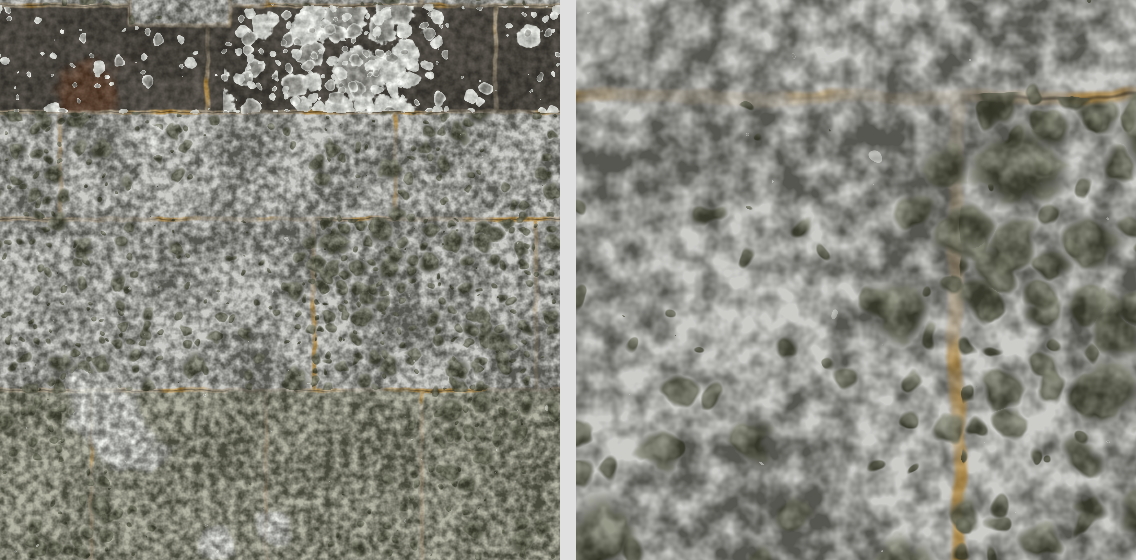
Left, the full canvas; right, a detail of the centre.
Reproduce this texture procedurally as a WebGL 2 fragment shader.

```glsl
#version 300 es
precision highp float;

uniform vec2 u_resolution;
out vec4 outColor;

// Layout, in canvas units from the lower left
const float COURSE[4] = float[4](0.303, 0.609, 0.800, 0.990);
const vec3 JOINTS[4] = vec3[4](vec3(0.163, 0.475, 0.753), vec3(0.560, 0.957, 0.957),
                               vec3(0.108, 0.706, 0.706), vec3(0.370, 0.885, 0.885));
const vec2 NOTCH_CENTRE = vec2(0.32, 1.0);
const vec2 NOTCH_HALF = vec2(0.09, 0.045);
const float JOINT_WIDTH = 0.006;
const float EDGE = 0.004;
const vec3 PALE_PATCH[4] = vec3[4](vec3(0.19, 0.25, 0.07), vec3(0.39, 0.03, 0.03),
                                   vec3(0.28, 0.76, 0.04), vec3(0.49, 0.07, 0.03));
const vec3 RUST_PATCH = vec3(0.17, 0.84, 0.06);

// Colours
const vec3 STONE_DARK = vec3(0.34, 0.34, 0.32);
const vec3 STONE_PALE = vec3(0.80, 0.80, 0.79);
const vec3 SOOT_DARK = vec3(0.20, 0.19, 0.17);
const vec3 SOOT_PALE = vec3(0.40, 0.38, 0.35);
const vec3 RUST = vec3(0.38, 0.25, 0.17);
const vec3 MOSS_DARK = vec3(0.19, 0.20, 0.14);
const vec3 MOSS_PALE = vec3(0.55, 0.56, 0.49);
const vec3 CARPET_DARK = vec3(0.27, 0.28, 0.22);
const vec3 CARPET_PALE = vec3(0.69, 0.69, 0.62);
const vec3 LICHEN_GREY = vec3(0.58, 0.58, 0.56);
const vec3 LICHEN_WHITE = vec3(0.83, 0.84, 0.82);
const vec3 MORTAR = vec3(0.62, 0.57, 0.48);
const vec3 OCHRE = vec3(0.70, 0.52, 0.20);

vec3 random3(vec2 cell, float seed) {
    uvec3 v = uvec3(ivec3(vec3(cell, seed))) * 1664525u + 1013904223u;
    for (int k = 0; k < 2; k++) {
        v.x += v.y * v.z; v.y += v.z * v.x; v.z += v.x * v.y;
        v ^= v >> 16u;
    }
    return vec3(v) / 4294967295.0;
}

// Gradient noise that wraps at the canvas border
float gradientNoise(vec2 uv, float freq, float seed) {
    vec2 i = floor(uv * freq), f = fract(uv * freq);
    vec2 u = f * f * f * (f * (f * 6.0 - 15.0) + 10.0);
    float sum = 0.0;
    for (int k = 0; k < 4; k++) {
        vec2 corner = vec2(k & 1, k >> 1);
        float angle = 6.2832 * random3(mod(i + corner, freq), seed).x;
        vec2 w = mix(1.0 - u, u, corner);
        sum += w.x * w.y * dot(vec2(cos(angle), sin(angle)), f - corner);
    }
    return sum * 1.4;
}

float fbm(vec2 uv, float freq, int octaves, float seed) {
    float sum = 0.0, amp = 0.5;
    for (int k = 0; k < octaves; k++, freq *= 2.0, amp *= 0.5)
        sum += amp * gradientNoise(uv, freq, seed + float(k));
    return sum;
}

// Scattered blobs: x = depth inside, y = height on the blob, z = random id
vec3 scatter(vec2 uv, float freq, float density, float seed) {
    vec2 p = uv * freq, base = floor(p);
    vec3 best = vec3(-1.0, 0.0, 0.0);
    for (int k = 0; k < 9; k++) {
        vec2 cell = base + vec2(k % 3 - 1, k / 3 - 1);
        vec3 r = random3(mod(cell, freq), seed);
        vec3 r2 = random3(mod(cell, freq), seed + 50.0);
        float radius = mix(0.2, 0.7, r.z * r.z) * smoothstep(0.0, 0.15, density - r2.x);
        vec2 d = (p - cell - 0.2 - 0.6 * r.xy) / max(radius, 0.001);
        float inside = 1.0 - length(d);
        if (inside > best.x) best = vec3(inside, d.y, r2.y);
    }
    return best;
}

float band(float x, float a, float b) {
    return smoothstep(a - EDGE, a + EDGE, x) - smoothstep(b - EDGE, b + EDGE, x);
}

float patchMask(vec2 uv, vec3 spot, float rough) {
    return smoothstep(1.3, 0.6, length(uv - spot.xy) / spot.z + rough);
}

void main() {
    vec2 uv = gl_FragCoord.xy / u_resolution;
    float grain = fbm(uv, 64.0, 3, 1.0);
    float coarse = fbm(uv, 8.0, 4, 11.0);
    float broad = fbm(uv, 4.0, 3, 21.0);
    vec2 wobble = vec2(fbm(uv, 24.0, 3, 31.0), fbm(uv, 24.0, 3, 41.0));
    vec2 q = uv + 0.006 * wobble;

    // Courses, notch and joint distances
    vec2 b = abs(q - NOTCH_CENTRE) - NOTCH_HALF;
    float notch = length(max(b, 0.0)) + min(max(b.x, b.y), 0.0);
    int row = 0;
    float bed = 1.0;
    for (int k = 0; k < 4; k++) {
        bed = min(bed, abs(q.y - COURSE[k]));
        if (q.y > COURSE[k]) row = (k + 1) % 4;
    }
    bed = notch < 0.0 ? -notch : min(bed, notch);
    vec3 side = abs(fract(q.x - JOINTS[row] + 0.5) - 0.5);
    float upright = notch < 0.0 ? 1.0 : min(side.x, min(side.y, side.z));
    float soot = band(q.y, COURSE[2], COURSE[3]) * smoothstep(-EDGE, EDGE, notch);
    float carpet = band(q.y, -1.0, COURSE[0]);
    float middle = band(q.y, COURSE[0], COURSE[1]);

    // Weathered stone
    vec3 color = mix(STONE_DARK, STONE_PALE, clamp(0.53 + 0.8 * coarse + 1.3 * grain, 0.0, 1.0));
    vec3 dark = mix(SOOT_DARK, SOOT_PALE, clamp(0.4 + 0.5 * coarse + 0.9 * grain, 0.0, 1.0));
    dark = mix(dark, RUST + 0.2 * grain, 0.7 * patchMask(uv, RUST_PATCH, 2.0 * coarse));
    color = mix(color, dark, soot);

    // Mortar with ochre growth and a fine shadow line
    float worn = smoothstep(-0.3, 0.15, broad + coarse);
    float mortar = smoothstep(JOINT_WIDTH, 0.3 * JOINT_WIDTH, min(bed, upright)) * mix(0.4, 0.9, worn);
    vec3 mortarColor = mix(MORTAR, OCHRE, 0.75 * smoothstep(0.08, 0.3, coarse - 0.4 * broad));
    color = mix(color, mortarColor + 0.35 * grain, mortar);
    color *= 1.0 - 0.35 * smoothstep(0.002, 0.0, bed) * worn;

    // Moss carpet below, tufts above
    float pale = 0.0;
    for (int k = 0; k < 4; k++) pale = max(pale, patchMask(uv, PALE_PATCH[k], 2.5 * coarse));
    vec3 felt = mix(CARPET_DARK, CARPET_PALE, clamp(0.5 + 0.5 * coarse + 1.3 * grain, 0.0, 1.0));
    color = mix(color, felt, carpet * 0.85 * (1.0 - pale) * (1.0 - 0.8 * mortar));
    float lush = 0.36 + 0.9 * broad + 0.4 * middle * band(uv.x, JOINTS[1].x, JOINTS[1].y);
    lush += 0.2 * (1.0 - middle) * cos(6.2832 * uv.x) - 0.15 * carpet;
    lush *= (1.0 - soot) * (1.0 - pale);
    for (int k = 0; k < 2; k++) {
        vec3 tuft = scatter(uv + 0.014 * wobble, k == 0 ? 24.0 : 40.0, lush, 61.0 + float(k));
        vec3 moss = mix(MOSS_DARK, MOSS_PALE, clamp(0.36 + 0.25 * tuft.y + 1.2 * grain, 0.0, 1.0));
        color = mix(color, moss, 0.85 * smoothstep(0.0, 0.4, tuft.x + 0.6 * grain));
    }
    color = mix(color, LICHEN_WHITE * (0.88 + 0.7 * grain), 0.65 * pale);

    // Lichen discs, some ringed, crowding the dark course
    float crowd = 0.24 + 0.35 * band(uv.x, 0.4, 0.8) + 0.5 * broad;
    crowd = mix(0.05, crowd, soot);
    for (int k = 0; k < 3; k++) {
        vec3 disc = scatter(uv + 0.011 * wobble, 12.0 * exp2(float(k)), crowd, 71.0 + float(k));
        float rim = max(smoothstep(0.45, 0.1, disc.x), step(0.55, disc.z));
        vec3 lichen = mix(LICHEN_GREY, LICHEN_WHITE, rim) + 0.4 * grain;
        color = mix(color, lichen, 0.9 * smoothstep(0.0, 0.12, disc.x + 0.3 * grain) * mix(0.6, 1.0, soot));
    }
    outColor = vec4(clamp(color, 0.0, 1.0), 1.0);
}
```
